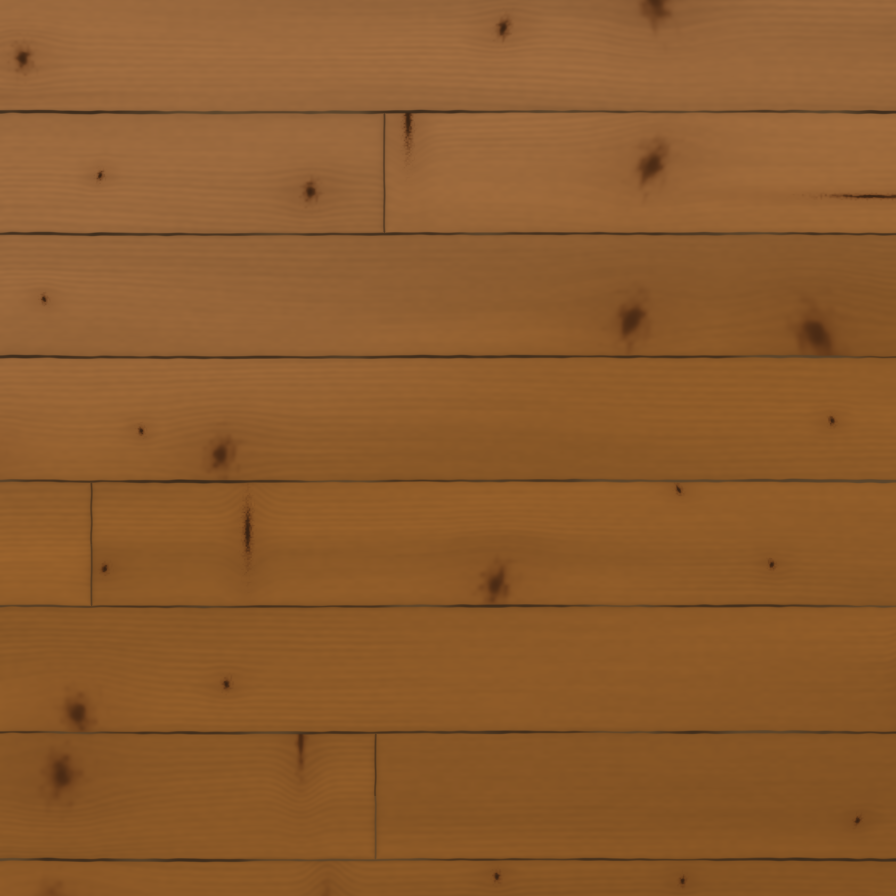
This texture is drawn by a Shadertoy shader. Its source:

```glsl
// Worn pine floor: eight rows of horizontal boards with grain, knots, splits and dusty seams.

const float FIRST_SEAM = 0.125;    // distance of the first seam from the top
const float BOARD_HEIGHT = 0.1355; // height of the boards near the top
const float HEIGHT_GROWTH = 0.0006;// boards widen slightly going down
const float SEAM_HALF = 0.0013;
const float JOINT_HALF = 0.0009;
const float LINE_BLUR = 0.0011;
const float NO_JOINT = -1.0;
const float JOINTS[8] = float[8](NO_JOINT, 0.429, NO_JOINT, NO_JOINT,
                                 0.102, NO_JOINT, 0.419, NO_JOINT);
const float KNOT_CELLS = 5.0;      // possible knots along each board
const float KNOT_CHANCE = 0.75;
const float RING_COUNT = 125.0;    // growth lines over the canvas height
const float RING_DEPTH = 0.018;
const vec3 PALE = vec3(0.605, 0.41, 0.24);
const vec3 AMBER = vec3(0.55, 0.35, 0.155);
const vec3 DEEP = vec3(0.485, 0.30, 0.12);
const vec3 RUST = vec3(0.36, 0.19, 0.08);
const vec3 CORE = vec3(0.20, 0.125, 0.07);
const vec3 GAP = vec3(0.23, 0.165, 0.105);
const vec3 DUST = vec3(0.40, 0.31, 0.20);

float hash(vec2 p) {
    vec3 q = fract(p.xyx * 0.1031);
    q += dot(q, q.yzx + 33.33);
    return fract((q.x + q.y) * q.z);
}

float noise(vec2 p) {
    vec2 i = floor(p), f = fract(p);
    f = f * f * (3.0 - 2.0 * f);
    return mix(mix(hash(i), hash(i + vec2(1, 0)), f.x),
               mix(hash(i + vec2(0, 1)), hash(i + vec2(1, 1)), f.x), f.y);
}

// Soft coverage of a line of the given half width
float line(float dist, float halfWidth, float blur) {
    return 1.0 - smoothstep(halfWidth - blur, halfWidth + blur, dist);
}

// Knots of one board: x = dark core, y = rusty halo, z = grain displacement
vec3 knots(vec2 p, float board, float across, float height) {
    vec3 result = vec3(0.0);
    float cell = floor(p.x * KNOT_CELLS);
    for (float k = -1.0; k <= 1.0; k++) {
        vec2 id = vec2(cell + k, board) + 31.0;
        if (hash(id + 7.0) > KNOT_CHANCE) continue;
        vec2 centre = vec2((cell + k + 0.1 + 0.8 * hash(id)) / KNOT_CELLS,
                           0.05 + 0.9 * hash(id + 13.0));
        vec2 delta = vec2(p.x - centre.x, (across - centre.y) * height);
        float size = mix(0.0042, 0.027, pow(hash(id + 23.0), 3.0));
        vec2 radii = size * vec2(0.8, 1.15);
        float kind = hash(id + 41.0);
        if (kind < 0.11) radii = vec2(0.0045, 0.03);        // upright split
        else if (kind > 0.95) radii = vec2(0.045, 0.0025);  // crack along the grain
        delta.x += 0.7 * delta.y * (kind - 0.5) * step(0.11, kind) * step(kind, 0.95);
        float d = length(delta / radii);
        d *= 0.7 + 0.6 * noise(delta / size * 2.3 + id * 1.37);
        float core = 1.0 - smoothstep(0.1, 0.9, d);
        float large = smoothstep(0.006, 0.016, size);
        vec2 reach = delta / (radii * vec2(4.0, 2.2) + 0.004);
        result.x = max(result.x, core * mix(0.85, 0.45, large));
        result.y = max(result.y, 0.75 * exp(-d * d) + 0.16 * exp(-0.8 * dot(reach, reach)));
        result.z -= 0.65 * delta.y * exp(-dot(reach, reach));
    }
    return result;
}

void mainImage(out vec4 fragColor, in vec2 fragCoord) {
    vec2 p = fragCoord / iResolution.xy;
    float blur = max(LINE_BLUR, 0.7 / iResolution.y);
    float down = 1.0 - p.y + 0.003 * (noise(vec2(p.x * 6.0, floor(p.y * 7.2))) - 0.5) * 0.0;

    // Board rows: seams lie on whole values of row
    down += 0.0016 * (noise(vec2(p.x * 8.0, 3.0)) - 0.5) + 0.0009 * (noise(vec2(p.x * 70.0, 8.0)) - 0.5);
    float height = sqrt(BOARD_HEIGHT * BOARD_HEIGHT
                        + 4.0 * HEIGHT_GROWTH * (down - FIRST_SEAM));
    float row = (height - BOARD_HEIGHT) / (2.0 * HEIGHT_GROWTH);
    float board = floor(row), seam = round(row);
    float joint = JOINTS[clamp(int(board) + 1, 0, 7)];
    float plank = board + 11.0 + (joint >= 0.0 && p.x > joint ? 20.0 : 0.0);

    // Warm light fading toward the lower right, with cloudy stains
    float cloud = noise(p * vec2(3.0, 5.0) + 17.0) - 0.5;
    float shade = down + 0.28 * (p.x - 0.35) + 0.12 * cloud;
    vec3 color = mix(PALE, AMBER, smoothstep(0.14, 0.62, shade));
    color = mix(color, DEEP, 0.5 * smoothstep(0.7, 1.2, shade));
    color *= 0.98 + 0.05 * hash(vec2(plank, 5.0));

    // Grain bends around the knots
    vec3 knot = knots(p, board, row - board, height);
    float grain = down + knot.z
                + 0.022 * (noise(vec2(p.x * 2.5, down * 9.0) + plank * 7.0) - 0.5);
    float rings = sin(6.2832 * RING_COUNT * grain
                      + 5.0 * noise(vec2(p.x * 3.0, grain * 30.0) + plank));
    float patches = smoothstep(0.25, 0.8, noise(vec2(p.x * 3.5, down * 14.0) + plank * 3.0));
    float streaks = noise(vec2(p.x * 9.0, grain * 230.0) + plank) - 0.5;
    float bands = noise(vec2(p.x * 1.8, grain * 24.0) + plank * 5.0) - 0.5;
    float speck = noise(p * vec2(110.0, 200.0)) - 0.5;
    color *= 1.0 + RING_DEPTH * rings * patches + 0.03 * streaks
           + 0.095 * bands + 0.025 * speck;

    // Knots and splits
    color = mix(color, RUST, knot.y);
    color = mix(color, CORE, knot.x);

    // Seams and butt joints, ragged and partly filled with dust
    float seamDist = abs(row - seam) * height;
    float jointDist = joint >= 0.0 ? abs(p.x - joint + 0.001 * (noise(p * 60.0) - 0.5)) : 1.0;
    float wear = 0.6 * noise(vec2(p.x * 9.0, seam * 5.0 + 2.0))
               + 0.4 * noise(vec2(p.x * 75.0, seam * 7.0 + 1.0));
    float gap = max((0.6 + 0.4 * wear) * line(seamDist, SEAM_HALF * (0.5 + wear), blur),
                    0.65 * line(jointDist, JOINT_HALF, blur));
    float dust = smoothstep(0.4, 0.85, noise(vec2(p.x * 13.0, seam * 9.0 + 4.0)));
    color *= 1.0 - 0.13 * exp(-min(seamDist, jointDist) / 0.003);
    color = mix(color, mix(GAP, DUST, 0.7 * dust), gap);

    fragColor = vec4(color, 1.0);
}
```
